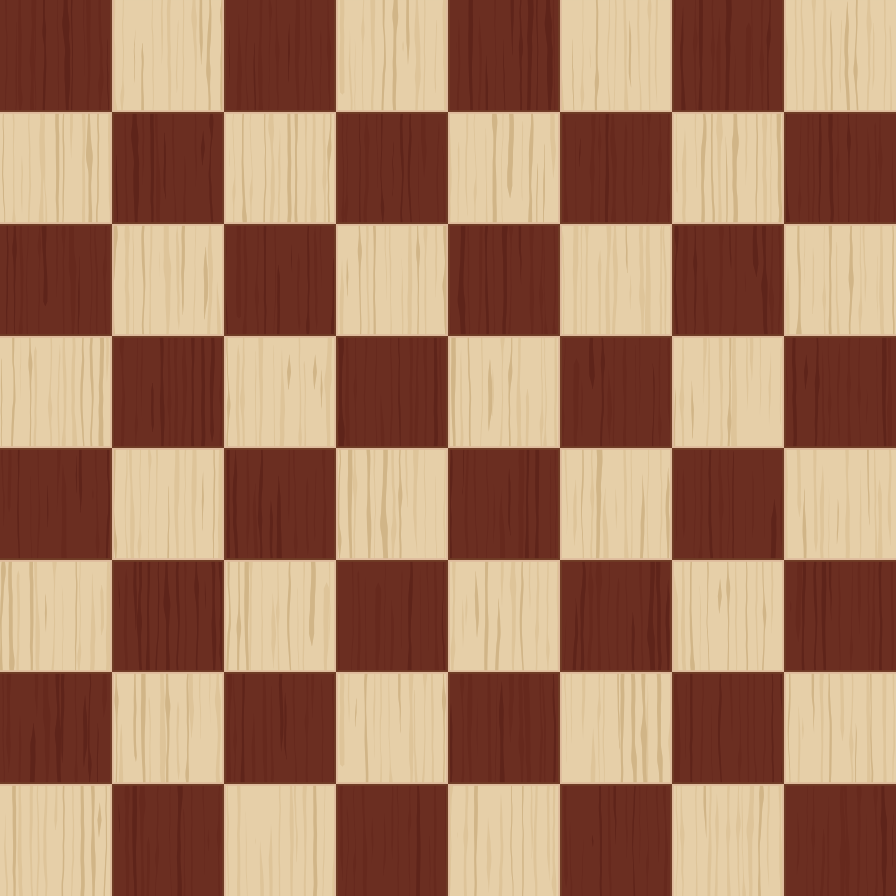
A WebGL 2 fragment shader for this pattern:

```glsl
#version 300 es
precision highp float;

uniform vec2 u_resolution;
out vec4 outColor;

// Board, sizes in units of one square
const float SQUARES = 8.0;
const int STREAKS = 13;
const float THIN = 0.0045;
const float THICK = 0.019;
const float WOBBLE = 0.022;
const float KNOT_WIDTH = 0.011;
const float KNOT_LENGTH = 0.09;
const float EDGE_WIDTH = 0.016;

const vec3 LIGHT_WOOD = vec3(0.90, 0.81, 0.66);
const vec3 LIGHT_GRAIN = vec3(0.87, 0.77, 0.60);
const vec3 LIGHT_DEEP_GRAIN = vec3(0.82, 0.71, 0.53);
const vec3 LIGHT_EDGE = vec3(0.87, 0.73, 0.61);
const vec3 DARK_WOOD = vec3(0.42, 0.18, 0.13);
const vec3 DARK_GRAIN = vec3(0.40, 0.16, 0.115);
const vec3 DARK_DEEP_GRAIN = vec3(0.37, 0.14, 0.10);
const vec3 DARK_EDGE = vec3(0.44, 0.24, 0.15);

float hash(vec2 p) {
    return fract(sin(dot(p, vec2(127.1, 311.7))) * 43758.5453);
}

// Smooth one-dimensional noise, one curve per seed
float noise(float x, float seed) {
    float i = floor(x);
    float f = fract(x);
    f = f * f * (3.0 - 2.0 * f);
    return mix(hash(vec2(i, seed)), hash(vec2(i + 1.0, seed)), f);
}

// Coverage of a shape from its signed distance (positive inside)
float cover(float inside, float px) {
    return clamp(inside / px + 0.5, 0.0, 1.0);
}

// Antialiased square wave: +1 on even squares, -1 on odd ones
vec2 squareWave(vec2 p, float px) {
    vec2 side = 1.0 - 2.0 * mod(floor(p), 2.0);
    vec2 toEdge = 0.5 - abs(fract(p) - 0.5);
    return side * min(2.0 * toEdge / px, 1.0);
}

// Grain of one square: x is total grain, y is the deeper grain
vec2 woodGrain(vec2 cell, vec2 uv, float px) {
    vec2 grain = vec2(0.0);
    for (int i = 0; i < STREAKS; i++) {
        float id = float(i);
        float seed = 1.0 + 50.0 * hash(cell + vec2(id * 3.7, id * 1.3));
        float size = hash(vec2(seed, 1.0));
        float kind = hash(vec2(seed, 2.0));

        // Wandering centre line
        float x = (id + 0.5 + 0.75 * (hash(vec2(seed, 3.0)) - 0.5)) / float(STREAKS);
        x += WOBBLE * (noise(uv.y * 2.2, seed + 4.0) - 0.5);
        x += 0.3 * WOBBLE * (noise(uv.y * 9.0, seed + 5.0) - 0.5);

        // Uneven width, with a knot on some streaks
        float halfWidth = mix(THIN, THICK, size * size);
        halfWidth *= 0.55 + 0.9 * noise(uv.y * 3.0, seed + 6.0);
        float knot = (uv.y - hash(vec2(seed, 7.0))) / KNOT_LENGTH;
        halfWidth += KNOT_WIDTH * step(0.78, kind) * exp(-knot * knot);

        // Some streaks stop inside the square, blunt or tapered
        float low = kind < 0.25 ? 0.6 * hash(vec2(seed, 8.0)) : -1.0;
        float high = kind > 0.15 && kind < 0.45 ? 1.0 - 0.5 * hash(vec2(seed, 9.0)) : 2.0;
        float taper = mix(0.02, 0.4, hash(vec2(seed, 10.0)));
        float fade = clamp(min(uv.y - low, high - uv.y) / taper, 0.0, 1.0);
        halfWidth *= fade;

        float streak = cover(halfWidth - abs(uv.x - x), px) * smoothstep(0.0, 0.1, fade);
        float deep = step(0.66, hash(vec2(seed, 11.0)));
        grain = max(grain, streak * vec2(1.0, deep));
    }
    return grain;
}

void main() {
    vec2 p = gl_FragCoord.xy / u_resolution * SQUARES;
    float px = SQUARES / min(u_resolution.x, u_resolution.y);
    vec2 grain = woodGrain(floor(p), fract(p), px);

    // Both woods with their grain
    vec3 light = mix(mix(LIGHT_WOOD, LIGHT_GRAIN, grain.x), LIGHT_DEEP_GRAIN, grain.y);
    vec3 dark = mix(mix(DARK_WOOD, DARK_GRAIN, grain.x), DARK_DEEP_GRAIN, grain.y);

    // Tinted seam along the inner borders
    vec2 toSeam = abs(p - clamp(round(p), 1.0, SQUARES - 1.0));
    float seam = cover(EDGE_WIDTH - min(toSeam.x, toSeam.y), px);
    light = mix(light, LIGHT_EDGE, seam);
    dark = mix(dark, DARK_EDGE, seam);

    // Checkerboard, light at the lower left
    vec2 wave = squareWave(p, px);
    outColor = vec4(mix(dark, light, 0.5 + 0.5 * wave.x * wave.y), 1.0);
}
```
